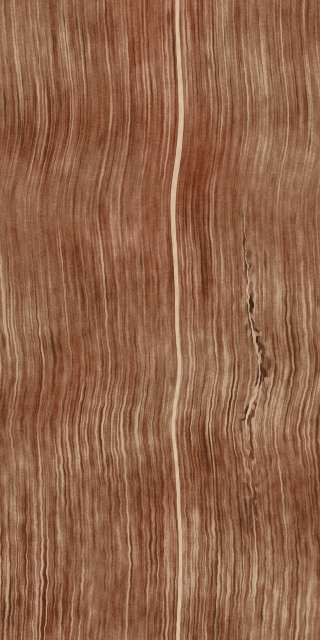
Write a Shadertoy shader that draws this texture.

```glsl
// Weathered, finely layered red-brown grain with pale veins and a ragged crack.
// A bent coordinate carries broken hairlines and stretched gradient noise; the
// tone picks a colour from a ramp, then threads, crack and main vein follow.

const vec3 UMBER = vec3(0.42, 0.24, 0.15);
const vec3 RUST  = vec3(0.51, 0.29, 0.19);
const vec3 BROWN = vec3(0.53, 0.35, 0.24);
const vec3 CLAY  = vec3(0.59, 0.41, 0.31);
const vec3 TAN   = vec3(0.65, 0.49, 0.38);
const vec3 SAND  = vec3(0.75, 0.61, 0.51);
const vec3 CREAM = vec3(0.86, 0.75, 0.64);
const vec3 SHADE = vec3(0.27, 0.15, 0.08);
const float VEIN_X = 0.553;

float hash(vec2 p) {
    vec3 q = fract(vec3(p.xyx) * 0.1031);
    q += dot(q, q.yzx + 33.33);
    return fract((q.x + q.y) * q.z);
}

float cornerSlope(vec2 cell, vec2 offset) {
    float angle = 6.2832 * hash(cell);
    return dot(vec2(cos(angle), sin(angle)), offset);
}

// Gradient noise, scaled to a spread of about one
float noise(vec2 p) {
    vec2 i = floor(p), f = p - i;
    vec2 u = f * f * f * (f * (f * 6.0 - 15.0) + 10.0);
    vec2 e = vec2(1.0, 0.0);
    float low  = mix(cornerSlope(i, f), cornerSlope(i + e.xy, f - e.xy), u.x);
    float high = mix(cornerSlope(i + e.yx, f - e.yx), cornerSlope(i + e.xx, f - e.xx), u.x);
    return 4.0 * mix(low, high, u.y);
}

float bump(float y, float centre, float width) {
    float d = (y - centre) / width;
    return exp(-d * d);
}

// Sideways sway shared by all layers
float sway(float y) {
    return 0.014 * bump(y, 1.63, 0.20) - 0.015 * bump(y, 1.36, 0.16)
         + 0.008 * bump(y, 0.86, 0.08) - 0.012 * bump(y, 0.66, 0.09)
         + 0.011 * bump(y, 0.25, 0.22);
}

// Soft-edged line of given half width
float line(float d, float halfWidth, float soft) {
    return 1.0 - smoothstep(halfWidth - soft, halfWidth + soft, abs(d));
}

float span(float t, float a, float b) {
    return clamp((t - a) / (b - a), 0.0, 1.0);
}

vec3 grainColour(float t) {
    vec3 c = mix(UMBER, RUST, span(t, -1.8, -1.15));
    c = mix(c, BROWN, span(t, -1.15, -0.6));
    c = mix(c, CLAY, span(t, -0.6, 0.2));
    c = mix(c, TAN, span(t, 0.2, 1.0));
    c = mix(c, SAND, span(t, 1.0, 2.0));
    return mix(c, SHADE, 0.7 * span(t, -1.8, -3.2));
}

// One thin line per column, fading and breaking along its length
float hairs(vec2 q, float count, float halfWidth, float seed, float soft) {
    float x = q.x * count, id = floor(x);
    float centre = 0.25 + 0.5 * hash(vec2(id, seed));
    float run = noise(vec2(id * 5.37 + seed, q.y * 1.3 + 0.4));
    float breaks = noise(vec2(id * 3.71 + seed, q.y * 9.0));
    float fade = smoothstep(-0.8, 1.4, run + 0.45 * breaks);
    return fade * line((x - id - centre) / count, halfWidth, soft);
}

// Sparse hairlines above, dense ragged layers below, speckle and shading
float grainTone(vec2 q, vec2 p, float soft) {
    float patches = noise(p * vec2(5.0, 3.0) + 37.0);
    float dense = clamp(1.0 - smoothstep(0.6, 1.5, p.y) + 0.25 * patches, 0.0, 1.0);
    float pale = hairs(q, 47.0, 0.0022, 3.0, soft) + 0.7 * hairs(q, 83.0, 0.0018, 29.0, soft);
    float dark = hairs(q, 64.0, 0.0020, 57.0, soft) + 0.5 * hairs(q, 97.0, 0.0017, 71.0, soft);
    float layers = 0.25 * noise(q * vec2(26.0, 1.0) + 3.0)
                 + 0.32 * noise(q * vec2(75.0, 2.2) + 51.0)
                 + mix(0.35, 0.70, dense) * noise(q * vec2(140.0, 4.0) + 93.0);
    float mottle = 0.26 * noise(q * vec2(95.0, 17.0) + 19.0) + 0.20 * noise(p * vec2(42.0, 30.0) + 7.0);
    float speckle = 0.20 * noise(p * 140.0);
    float cloud = 0.42 * noise(p * vec2(2.5, 3.5) + 11.0) + 0.20 * noise(p * vec2(9.0, 7.0) + 23.0);
    float depth = clamp(0.92 + 0.28 * noise(p * vec2(4.0, 2.5) + 81.0), 0.4, 1.5);
    float fine = 1.5 * pale - mix(1.0, 1.5, dense) * dark + layers;
    return depth * fine + mix(0.75, 1.15, dense) * mottle + speckle + cloud - 0.14;
}

void mainImage(out vec4 fragColor, in vec2 fragCoord) {
    vec2 p = fragCoord / iResolution.x;
    float soft = max(0.0017, 0.4 / iResolution.x);

    // Bent coordinate: looser away from the main vein, rougher low down
    float away = smoothstep(0.02, 0.35, abs(p.x - VEIN_X));
    float drift = 0.005 * noise(p * vec2(1.6, 2.2) + 21.0);
    float rough = mix(0.0011, 0.0005, smoothstep(0.7, 1.4, p.y));
    float jitter = 0.0007 * noise(p * vec2(14.0, 11.0)) + rough * noise(p * vec2(24.0, 36.0) + 44.0);
    float bend = sway(p.y) * (1.0 + 0.3 * away) + drift * away;
    vec2 q = vec2(p.x - bend - jitter, p.y);

    // Layers, paler beside the crack and redder in the upper middle
    float bleached = 0.45 * bump(p.x, 0.83, 0.07) * bump(p.y, 1.0, 0.5);
    vec3 colour = grainColour(grainTone(q, p, soft) + bleached);
    float red = bump(p.x, 0.48, 0.22) * smoothstep(0.6, 1.4, p.y) + 0.3 * noise(p * 3.0 + 70.0);
    colour += mix(vec3(0.0, 0.012, 0.008), vec3(0.0, -0.034, -0.030), clamp(red, 0.0, 1.0));

    // Sparse long pale threads
    colour = mix(colour, CREAM, 0.6 * hairs(q, 11.0, 0.0024, 83.0, soft));

    // Short dark slivers between layers
    float sliver = smoothstep(1.5, 2.2, noise(q * vec2(75.0, 8.0) + 140.0));
    colour = mix(colour, SHADE, 0.5 * sliver);

    // Ragged crack with a pale splinter and loose flakes around it
    float ragged = noise(p * vec2(45.0, 38.0) + 5.0);
    float d = q.x - 0.777 - 0.028 * bump(p.y, 0.84, 0.14) - 0.0016 * ragged;
    float reach = smoothstep(0.62, 0.70, p.y) * (1.0 - smoothstep(1.25, 1.42, p.y));
    float gap = 0.006 + 0.004 * noise(vec2(p.y * 13.0, 2.5)) + 0.0025 * ragged;
    float side = 0.008 * noise(vec2(p.y * 4.0, 8.5));
    float hollow = 0.75 + 0.2 * noise(q * vec2(130.0, 9.0) + 17.0);
    colour = mix(colour, SHADE, clamp(hollow, 0.2, 1.0) * reach * line(d - side, gap, 0.003));
    float splinter = 0.0045 + 0.003 * bump(p.y, 0.76, 0.08) + 0.002 * noise(vec2(p.y * 7.0, 15.5));
    colour = mix(colour, CREAM, 0.8 * reach * line(d, splinter, soft));
    float flakeZone = bump(d, 0.01, 0.04) * smoothstep(0.15, 0.6, p.y) * (1.0 - smoothstep(0.9, 1.5, p.y));
    float flakes = smoothstep(0.6, 1.4, noise(q * vec2(80.0, 35.0) + 60.0));
    float pits = smoothstep(0.7, 1.5, noise(q * vec2(75.0, 22.0) + 160.0));
    colour = mix(colour, SHADE, 0.6 * pits * flakeZone);
    colour = mix(colour, SAND, 0.75 * flakes * flakeZone);

    // Main vein, widest in the upper half, with faintly shaded rims
    float veinWidth = 0.0056 + 0.0028 * bump(p.y, 1.5, 0.3);
    float veinD = q.x + 0.6 * jitter - VEIN_X;
    colour = mix(colour, UMBER, 0.35 * line(veinD, veinWidth + 0.003, 0.004));
    float cleft = bump(p.y, 1.84, 0.09) * line(veinD + 0.013, 0.003, 0.002);
    colour = mix(colour, SHADE, 0.7 * cleft);
    vec3 veinColour = CREAM + 0.015 * noise(p * vec2(90.0, 30.0));
    colour = mix(colour, veinColour, 0.95 * line(veinD, veinWidth, 0.002));

    fragColor = vec4(clamp(colour, 0.0, 1.0), 1.0);
}
```
